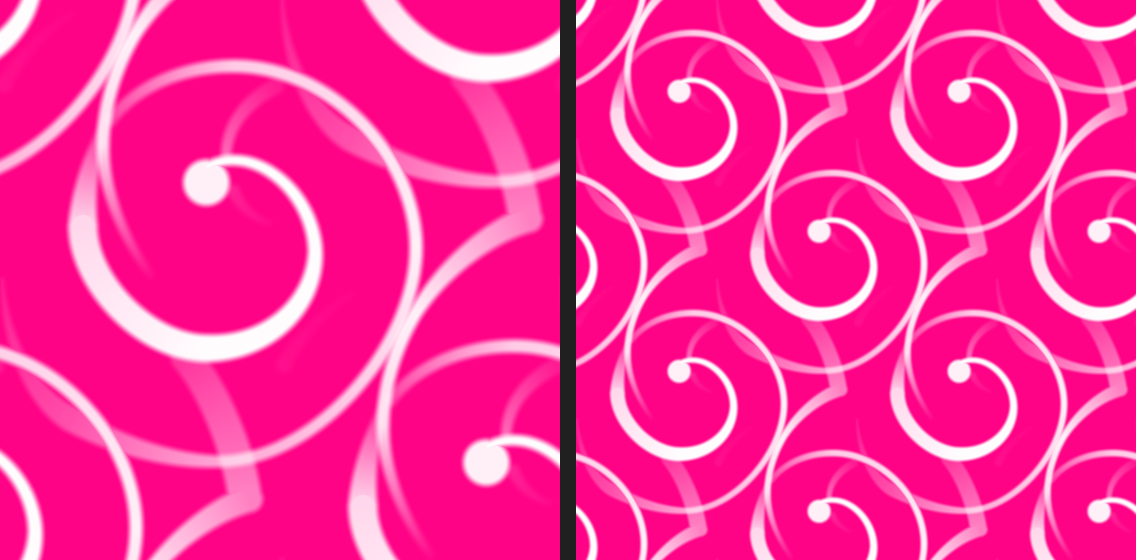
Left, the tile; right, the same tile 2 across and 2 down.
Give the GLSL for this pattern, as a Shadertoy shader.

```glsl
// Glowing white spiral scrolls on hot pink, two per tile in a half-drop layout.
// Each scroll is a few cubic curves with tapering width and fading ink; every
// curve is folded onto the diagonal lattice, so the tile wraps on all sides.

// Folds an offset into the diamond cell of the half-drop lattice (percent units).
vec2 foldToCell(vec2 offset) {
    vec2 diagonal = vec2(offset.x + offset.y, offset.x - offset.y);
    diagonal -= 100.0 * floor(diagonal / 100.0 + 0.5);
    return 0.5 * vec2(diagonal.x + diagonal.y, diagonal.x - diagonal.y);
}

// Soft-edged coverage of a line with the given half width.
float softEdge(float dist, float halfWidth) {
    return 1.0 - smoothstep(halfWidth - 0.65, halfWidth + 0.9, dist);
}

// Cubic curve a-b-c-d; width and ink each run from their x to their y value.
float stroke(vec2 p, vec2 a, vec2 b, vec2 c, vec2 d, vec2 width, vec2 ink) {
    vec2 middle = (a + 3.0 * (b + c) + d) / 8.0;
    vec2 q = foldToCell(p - middle) + middle - a;
    vec2 k1 = 3.0 * (b - a);
    vec2 k2 = 3.0 * (c - 2.0 * b + a);
    vec2 k3 = d - a + 3.0 * (b - c);

    // Start on the chord, then walk to the nearest curve parameter.
    float t = clamp(dot(q, d - a) / dot(d - a, d - a), 0.0, 1.0);
    for (int i = 0; i < 5; i++) {
        vec2 tangent = k1 + t * (2.0 * k2 + 3.0 * t * k3);
        vec2 gap = q - t * (k1 + t * (k2 + t * k3));
        t = clamp(t + dot(gap, tangent) / dot(tangent, tangent), 0.0, 1.0);
    }
    float dist = length(q - t * (k1 + t * (k2 + t * k3)));
    return mix(ink.x, ink.y, t) * softEdge(dist, mix(width.x, width.y, t));
}

// Inner curl: from the ball around to a wide, fading tail.
float curl(vec2 p) {
    float ink = 0.95 * softEdge(length(foldToCell(p - vec2(36.85, 32.6))), 4.0);
    ink = max(ink, stroke(p, vec2(37.1, 29.7), vec2(45.6, 25.4), vec2(56.0, 34.5), vec2(56.3, 44.9), vec2(0.75, 1.2), vec2(1.0)));
    ink = max(ink, stroke(p, vec2(56.3, 44.9), vec2(56.3, 54.0), vec2(48.4, 62.2), vec2(37.1, 62.2), vec2(1.2, 2.35), vec2(1.0)));
    ink = max(ink, stroke(p, vec2(37.1, 62.2), vec2(25.8, 62.2), vec2(14.8, 50.1), vec2(14.8, 40.4), vec2(2.35, 2.5), vec2(1.0, 0.85)));
    ink = max(ink, stroke(p, vec2(14.8, 40.4), vec2(14.8, 33.2), vec2(16.7, 26.7), vec2(19.3, 20.8), vec2(2.5, 0.5), vec2(0.85, 0.1)));
    return ink;
}

// Outer loop: a thin ring that ends in a pale horn.
float loopRing(vec2 p) {
    float ink = stroke(p, vec2(19.8, 21.5), vec2(24.7, 15.0), vec2(33.2, 11.8), vec2(41.7, 11.8), vec2(0.9, 1.05), vec2(0.25, 0.8));
    ink = max(ink, stroke(p, vec2(41.7, 11.8), vec2(59.2, 11.8), vec2(74.3, 28.0), vec2(74.3, 44.3), vec2(1.05), vec2(0.8, 0.95)));
    ink = max(ink, stroke(p, vec2(74.3, 44.3), vec2(74.3, 61.8), vec2(56.2, 82.4), vec2(39.1, 82.4), vec2(1.05, 0.95), vec2(0.95, 0.65)));
    ink = max(ink, stroke(p, vec2(39.1, 82.4), vec2(29.3, 82.4), vec2(19.5, 78.8), vec2(12.5, 74.7), vec2(0.95, 2.2), vec2(0.65, 0.3)));
    ink = max(ink, stroke(p, vec2(12.5, 74.7), vec2(6.5, 71.4), vec2(1.0, 62.5), vec2(0.4, 50.0), vec2(2.2, 0.1), vec2(0.3, 0.12)));
    return ink;
}

// Stem: a translucent ribbon, a sharp turn, then a thin line that fades out.
float stem(vec2 p) {
    float ink = stroke(p, vec2(33.2, 63.8), vec2(37.8, 69.0), vec2(42.3, 79.4), vec2(43.6, 88.0), vec2(2.6, 2.9), vec2(0.2, 0.5));
    ink = max(ink, stroke(p, vec2(44.5, 89.1), vec2(37.2, 91.4), vec2(28.8, 98.2), vec2(24.2, 106.0), vec2(2.3, 1.05), vec2(0.5, 0.95)));
    ink = max(ink, stroke(p, vec2(24.2, 6.0), vec2(20.8, 11.7), vec2(18.4, 18.9), vec2(18.4, 26.0), vec2(1.05), vec2(0.95, 0.85)));
    ink = max(ink, stroke(p, vec2(18.4, 26.0), vec2(18.4, 33.2), vec2(21.5, 41.7), vec2(26.8, 49.0), vec2(1.05, 0.6), vec2(0.85, 0.05)));
    return ink;
}

// Faint wisps around the curl.
float wisps(vec2 p) {
    float ink = stroke(p, vec2(49.2, 15.4), vec2(44.3, 18.0), vec2(40.6, 22.1), vec2(40.4, 27.6), vec2(1.3, 0.8), vec2(0.1, 0.4));
    ink = max(ink, stroke(p, vec2(41.7, 34.1), vec2(43.0, 37.1), vec2(45.3, 38.8), vec2(47.9, 39.8), vec2(1.0, 0.4), vec2(0.12, 0.04)));
    ink = max(ink, stroke(p, vec2(50.8, 65.1), vec2(52.7, 61.2), vec2(57.3, 56.0), vec2(62.5, 52.7), vec2(1.3, 0.4), vec2(0.05, 0.02)));
    return ink;
}

void mainImage(out vec4 fragColor, in vec2 fragCoord) {
    // Percent of the canvas, measured down from the top.
    vec2 uv = fragCoord / iResolution.xy;
    vec2 p = 100.0 * vec2(uv.x, 1.0 - uv.y);

    // Layers screen over one another, so crossings brighten.
    float clear = (1.0 - curl(p)) * (1.0 - loopRing(p)) * (1.0 - stem(p)) * (1.0 - wisps(p));
    vec3 color = mix(vec3(1.0, 0.99, 0.995), vec3(1.0, 0.01, 0.525), clear);
    fragColor = vec4(color, 1.0);
}
```
